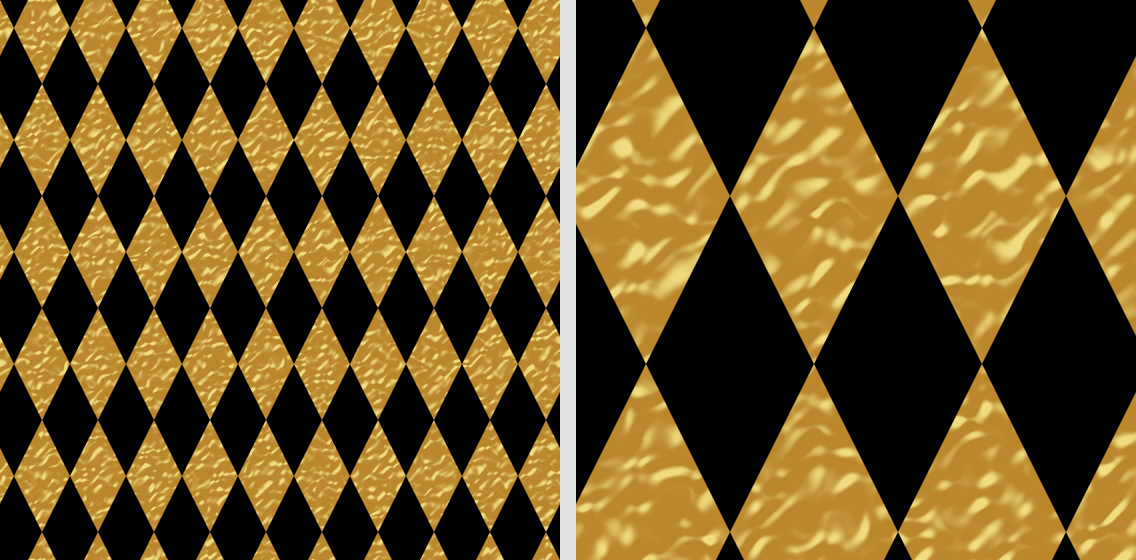
Left, the full canvas; right, a detail of the centre.
Write a WebGL 1 fragment shader that draws this pattern.

```glsl
precision highp float;

// Harlequin grid of tall gold foil diamonds on black, touching at their tips.
// Each diamond is a folded L1 distance; the foil is the slope of a wrapping
// value noise on a diagonal lattice, lit across the grain to leave bright flecks.

uniform vec2 u_resolution;

const vec2 REPEATS = vec2(10.0, 5.0);       // diamonds across and down
const vec2 DIAMOND_CENTER = vec2(0.75);     // position inside one repeat
const vec2 GRAIN_CELLS = vec2(70.0, 90.0);  // along and across the flecks, even numbers

const vec3 BLACK = vec3(0.0);
const vec3 GOLD = vec3(0.73, 0.53, 0.175);
const vec3 GLINT = vec3(0.94, 0.86, 0.50);

float hash(vec2 p) {
  return fract(sin(dot(p, vec2(127.1, 311.7))) * 43758.5453);
}

// Value noise that wraps after a whole number of cells
float wrappedNoise(vec2 p, vec2 period) {
  vec2 cell = floor(p);
  vec2 f = fract(p);
  vec2 w = f * f * (3.0 - 2.0 * f);
  vec2 lo = mod(cell, period);
  vec2 hi = mod(cell + 1.0, period);
  float bottom = mix(hash(lo), hash(vec2(hi.x, lo.y)), w.x);
  float top = mix(hash(vec2(lo.x, hi.y)), hash(hi), w.x);
  return mix(bottom, top, w.y);
}

// Signed distance to the diamond edge in canvas units, positive inside
float diamondDistance(vec2 uv, vec2 repeats, vec2 center) {
  vec2 offset = abs(fract(uv * repeats - center + 0.5) - 0.5);
  return (0.5 - offset.x - offset.y) / length(repeats);
}

// Steepness of the crinkled foil facing the light
float foilSlope(vec2 uv, vec2 cells) {
  vec2 grain = vec2(uv.x + uv.y, uv.y - uv.x) * cells;

  // Bend the grain so that flecks vary in angle and length
  vec2 halfGrain = grain * 0.5;
  vec2 halfCells = cells * 0.5;
  vec2 bend = vec2(wrappedNoise(halfGrain, halfCells),
                   wrappedNoise(halfGrain + vec2(17.3, 8.6), halfCells));
  grain += 1.4 * (bend - 0.5);

  vec2 step = vec2(0.08, 0.25);
  return wrappedNoise(grain + step, cells) - wrappedNoise(grain - step, cells);
}

vec3 foilColor(vec2 uv, vec2 cells) {
  float glint = smoothstep(-0.06, 0.42, foilSlope(uv, cells));
  return mix(GOLD, GLINT, glint);
}

void main() {
  vec2 uv = gl_FragCoord.xy / u_resolution;
  float pixel = 1.0 / min(u_resolution.x, u_resolution.y);

  float edge = diamondDistance(uv, REPEATS, DIAMOND_CENTER);
  float inside = smoothstep(-0.7 * pixel, 0.7 * pixel, edge);

  vec3 color = mix(BLACK, foilColor(uv, GRAIN_CELLS), inside);
  gl_FragColor = vec4(color, 1.0);
}
```
